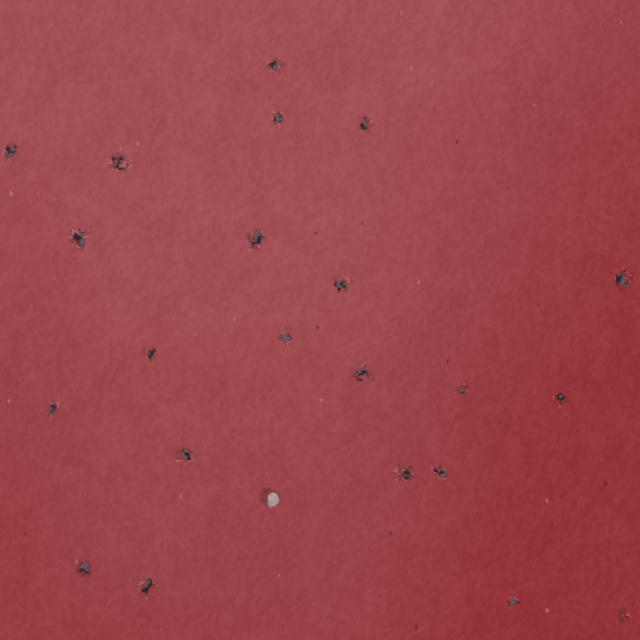
Write a WebGL 1 fragment shader that draws this texture.

```glsl
precision highp float;
// Weathered red paint: a soft diagonal fade with fine, slanted surface grain,
// scattered with ragged dark chips, a few pale blobs and tiny faint specks.
// Chips and specks are jittered in grid cells; noise warps their outlines.

uniform vec2 u_resolution;

const vec3 PAINT_FADED = vec3(0.635, 0.312, 0.332);
const vec3 PAINT_MID   = vec3(0.604, 0.268, 0.286);
const vec3 PAINT_DEEP  = vec3(0.585, 0.205, 0.222);
const vec3 CHIP_DARK   = vec3(0.17, 0.13, 0.15);
const vec3 CHIP_GREY   = vec3(0.38, 0.35, 0.36);
const vec3 CHIP_PALE   = vec3(0.71, 0.65, 0.63);
const vec3 RIM_LIGHT   = vec3(0.73, 0.47, 0.48);

const float CHIP_CELLS   = 6.0;
const float CHIP_RADIUS  = 0.0095;
const float PALE_RADIUS  = 0.0125;
const float PALE_SHARE   = 0.17;
const float SPECK_CELLS  = 15.0;
const float SPECK_RADIUS = 0.0032;
const float SPECK_SHARE  = 0.13;
const float GRAIN_SCALE  = 150.0;
const float GRAIN_AMOUNT = 0.050;
const float MOTTLE_AMOUNT = 0.018;

float hash(vec2 p) {
  vec3 q = fract(vec3(p.xyx) * 0.1031);
  q += dot(q, q.yzx + 33.33);
  return fract((q.x + q.y) * q.z);
}

vec2 hash2(vec2 p) {
  return vec2(hash(p + 17.3), hash(p + 61.7));
}

float noise(vec2 p) {
  vec2 i = floor(p);
  vec2 f = fract(p);
  f = f * f * (3.0 - 2.0 * f);
  float low = mix(hash(i), hash(i + vec2(1.0, 0.0)), f.x);
  float high = mix(hash(i + vec2(0.0, 1.0)), hash(i + vec2(1.0, 1.0)), f.x);
  return mix(low, high, f.y);
}

// Faded at upper centre, deeper toward the bottom and the right edge.
vec3 paintFade(vec2 uv) {
  float depth = 0.62 * (1.0 - uv.y) + 0.52 * smoothstep(0.45, 1.0, uv.x)
              + 0.14 * smoothstep(0.25, 0.0, uv.x);
  depth += 0.10 * (noise(uv * 5.0) - 0.5);
  vec3 paint = mix(PAINT_FADED, PAINT_MID, smoothstep(0.2, 0.62, depth));
  return mix(paint, PAINT_DEEP, smoothstep(0.5, 0.98, depth));
}

// Brightness offset of the paint film, slightly stretched along a slant.
float paintGrain(vec2 uv) {
  vec2 slanted = vec2(uv.x - 0.4 * uv.y, 0.7 * uv.y + 0.3 * uv.x);
  float fine = 0.6 * noise(slanted * GRAIN_SCALE)
             + 0.4 * noise(slanted * GRAIN_SCALE * 1.9 + 31.0) - 0.5;
  float mottle = noise(slanted * 38.0 + 9.0) - 0.5;
  return GRAIN_AMOUNT * fine + MOTTLE_AMOUNT * mottle;
}

vec3 addDarkChip(vec3 color, vec2 offset, vec2 uv, float radius) {
  float ragged = noise(uv * 170.0) - 0.5;
  float dist = length(offset) / radius + 1.5 * ragged;
  float halo = 1.0 - smoothstep(0.5, 1.9, dist);
  float core = 1.0 - smoothstep(0.35, 0.95, dist);
  float flake = smoothstep(0.62, 0.82, noise(uv * 200.0 + 43.0));
  float ring = smoothstep(0.7, 1.1, dist) * (1.0 - smoothstep(1.2, 1.8, dist));
  vec3 inside = mix(CHIP_DARK, CHIP_GREY, smoothstep(0.25, 0.7, noise(uv * 210.0 + 5.0)));
  color = mix(color, color * 0.78, halo * 0.7);
  color = mix(color, RIM_LIGHT, ring * flake * 0.55);
  return mix(color, inside, core * 0.88);
}

vec3 addPaleChip(vec3 color, vec2 offset, vec2 uv, float radius) {
  float ragged = noise(uv * 110.0) - 0.5;
  float dist = length(offset * vec2(1.1, 0.9)) / radius + 0.5 * ragged;
  float shadow = length(offset + radius * vec2(0.35, -0.3)) / radius + 1.3 * ragged;
  color = mix(color, color * 0.68, 0.6 * (1.0 - smoothstep(0.75, 1.3, shadow)));
  vec3 inside = CHIP_PALE * (0.87 + 0.22 * noise(uv * 140.0 + 3.0));
  return mix(color, inside, 0.92 * (1.0 - smoothstep(0.6, 1.0, dist)));
}

vec3 addChips(vec3 color, vec2 uv) {
  vec2 home = floor(uv * CHIP_CELLS);
  for (int y = -1; y <= 1; y++) {
    for (int x = -1; x <= 1; x++) {
      vec2 cell = home + vec2(float(x), float(y));
      vec2 center = (cell + 0.1 + 0.8 * hash2(cell)) / CHIP_CELLS;
      float share = mix(0.66, 0.2, smoothstep(0.35, 0.8, center.y));
      if (hash(cell + 5.1) > share) continue;
      float size = mix(0.72, 1.15, hash(cell + 83.0));
      bool pale = hash(cell + 29.0) < PALE_SHARE && center.y < 0.5;
      color = pale ? addPaleChip(color, uv - center, uv, PALE_RADIUS * size)
                   : addDarkChip(color, uv - center, uv, CHIP_RADIUS * size);
    }
  }
  return color;
}

// Tiny nicks, some dark and some light.
vec3 addSpecks(vec3 color, vec2 uv) {
  vec2 cell = floor(uv * SPECK_CELLS);
  vec2 center = (cell + 0.15 + 0.7 * hash2(cell + 140.0)) / SPECK_CELLS;
  float dist = length((uv - center) * vec2(1.2, 0.75)) / SPECK_RADIUS + noise(uv * 190.0) - 0.5;
  float present = step(hash(cell + 201.0), SPECK_SHARE);
  vec3 tint = hash(cell + 255.0) < 0.6 ? color * 0.62 : RIM_LIGHT;
  return mix(color, tint, 0.65 * present * (1.0 - smoothstep(0.3, 1.1, dist)));
}

void main() {
  vec2 uv = gl_FragCoord.xy / u_resolution.y;
  vec3 color = paintFade(uv) + paintGrain(uv) * vec3(0.9, 1.0, 1.0);
  color = addSpecks(color, uv);
  color = addChips(color, uv);
  gl_FragColor = vec4(color, 1.0);
}
```
